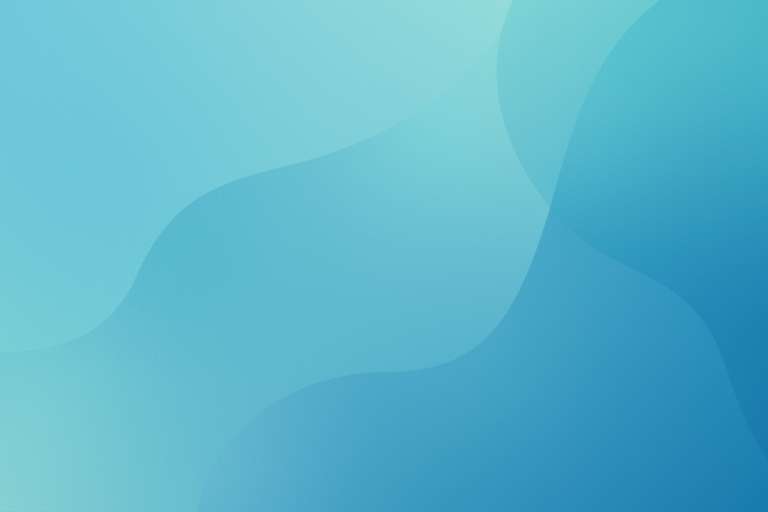
Reproduce this background procedurally as a Shadertoy shader.

```glsl
// Soft teal and blue background of overlapping translucent waves.
// Three chained Bezier curves split the canvas into five regions, each
// filled by a four-corner gradient, with soft shades, faint dots and grain.

#define CANVAS vec2(768.0, 512.0)  // design grid, y pointing down
#define EDGE_SOFTNESS 1.4
#define DOT_SPACING 12.5
#define DOT_RADIUS 1.3
#define DOT_STRENGTH 0.014
#define GRAIN_SCALE 0.45
#define GRAIN_STRENGTH 0.012

float bezier(float a, float b, float c, float d, float t) {
    float s = 1.0 - t;
    return s * s * s * a + 3.0 * s * t * (s * b + t * c) + t * t * t * d;
}

// Height of a chain of three cubics at position s; k.x must increase.
float wave(vec2 k[10], float s) {
    int i = s < k[3].x ? 0 : (s < k[6].x ? 3 : 6);
    float lo = 0.0, hi = 1.0;
    for (int n = 0; n < 16; n++) {
        float t = 0.5 * (lo + hi);
        if (bezier(k[i].x, k[i + 1].x, k[i + 2].x, k[i + 3].x, t) < s) lo = t;
        else hi = t;
    }
    return bezier(k[i].y, k[i + 1].y, k[i + 2].y, k[i + 3].y, 0.5 * (lo + hi));
}

// Antialiased coverage of the positive side of a field.
float coverage(float d) {
    float slope = length(vec2(dFdx(d), dFdy(d)));
    return clamp(0.5 + d / max(EDGE_SOFTNESS * slope, 1e-4), 0.0, 1.0);
}

vec3 corners(vec2 q, vec3 topLeft, vec3 topRight, vec3 lowLeft, vec3 lowRight) {
    return mix(mix(topLeft, topRight, q.x), mix(lowLeft, lowRight, q.x), q.y) / 255.0;
}

float glow(vec2 p, vec2 center, float radius) {
    vec2 d = (p - center) / radius;
    return exp(-dot(d, d));
}

vec2 hashGradient(vec2 cell) {
    vec3 h = fract(cell.xyx * vec3(0.1031, 0.1030, 0.0973));
    h += dot(h, h.yzx + 33.33);
    float angle = 6.2832 * fract((h.x + h.y) * h.z);
    return vec2(cos(angle), sin(angle));
}

float gradientNoise(vec2 p) {
    vec2 i = floor(p), f = fract(p), u = f * f * (3.0 - 2.0 * f);
    vec2 e = vec2(1.0, 0.0);
    float a = dot(hashGradient(i), f);
    float b = dot(hashGradient(i + e), f - e);
    float c = dot(hashGradient(i + e.yx), f - e.yx);
    float d = dot(hashGradient(i + 1.0), f - 1.0);
    return mix(mix(a, b, u.x), mix(c, d, u.x), u.y);
}

void mainImage(out vec4 fragColor, in vec2 fragCoord) {
    vec2 uv = fragCoord / iResolution.xy;
    vec2 p = vec2(uv.x, 1.0 - uv.y) * CANVAS;

    // Region boundaries; the right-hand curve runs along y.
    vec2 upperCurve[10] = vec2[10](
        vec2(0, 352), vec2(75, 352), vec2(115, 325), vec2(137, 275), vec2(170, 200),
        vec2(215, 184), vec2(278, 168), vec2(390, 143), vec2(490, 80), vec2(513, 0));
    vec2 lowerCurve[10] = vec2[10](
        vec2(197, 512), vec2(212, 430), vec2(290, 373), vec2(385, 372), vec2(480, 372),
        vec2(515, 325), vec2(550, 208), vec2(575, 115), vec2(595, 50), vec2(660, 0));
    vec2 rightCurve[10] = vec2[10](
        vec2(0, 513), vec2(60, 484), vec2(135, 492), vec2(208, 550), vec2(285, 610),
        vec2(260, 690), vec2(365, 725), vec2(410, 740), vec2(435, 750), vec2(460, 768));
    float above = coverage(wave(upperCurve, p.x) - p.y);
    float below = coverage(p.y - wave(lowerCurve, p.x));
    float right = coverage(p.x - wave(rightCurve, p.y));

    // Region gradients
    vec3 sky = corners(p / vec2(513, 352),
        vec3(114, 201, 218), vec3(149, 219, 219), vec3(126, 209, 213), vec3(104, 195, 212));
    sky += vec3(-13, -7, 1) / 255.0 * glow(p, vec2(90, 190), 170.0);
    vec3 band = corners(p / vec2(550, 512),
        vec3(58, 168, 205), vec3(148, 222, 217), vec3(132, 208, 211), vec3(54, 154, 198));
    band += vec3(-8, -3, -1) / 255.0 * glow(p, vec2(180, 260), 100.0);
    band += vec3(10, 9, 4) / 255.0 * glow(p, vec2(430, 120), 100.0);
    band += vec3(9, 7, 2) / 255.0 * glow(p, vec2(40, 390), 100.0);
    vec3 deep = corners((p - vec2(197, 208)) / vec2(571, 304),
        vec3(110, 194, 212), vec3(46, 152, 192), vec3(80, 170, 202), vec3(24, 123, 174));
    deep += vec3(18, 13, 5) / 255.0 * glow(p, vec2(200, 490), 110.0);
    deep += vec3(7, 6, 3) / 255.0 * glow(p, vec2(490, 350), 110.0);
    vec3 lens = corners((p - vec2(496, 0)) / vec2(164, 208),
        vec3(129, 212, 213), vec3(106, 202, 210), vec3(98, 191, 207), vec3(80, 182, 204));
    vec3 shore = corners(vec2((p.x - 550.0) / 218.0, smoothstep(0.0, 350.0, p.y)),
        vec3(96, 200, 209), vec3(75, 184, 201), vec3(45, 151, 191), vec3(29, 131, 179));
    shore += vec3(-4, -8, -6) / 255.0 * glow(p, vec2(768, 460), 120.0);
    shore += vec3(7, 5, 3) / 255.0 * glow(p, vec2(570, 140), 80.0);

    // Layers
    vec3 color = mix(band, sky, above);
    color = mix(mix(color, deep, below), mix(lens, shore, below), right);

    // Faint dot grid fading out around the left side
    vec2 cell = (fract(p / DOT_SPACING) - 0.5) * DOT_SPACING;
    float dots = 1.0 - smoothstep(DOT_RADIUS - 0.8, DOT_RADIUS + 0.8, length(cell));
    color -= DOT_STRENGTH * dots * glow(p, vec2(145, 310), 105.0);

    // Fine grain
    color += GRAIN_STRENGTH * gradientNoise(p * GRAIN_SCALE);
    fragColor = vec4(clamp(color, 0.0, 1.0), 1.0);
}
```
